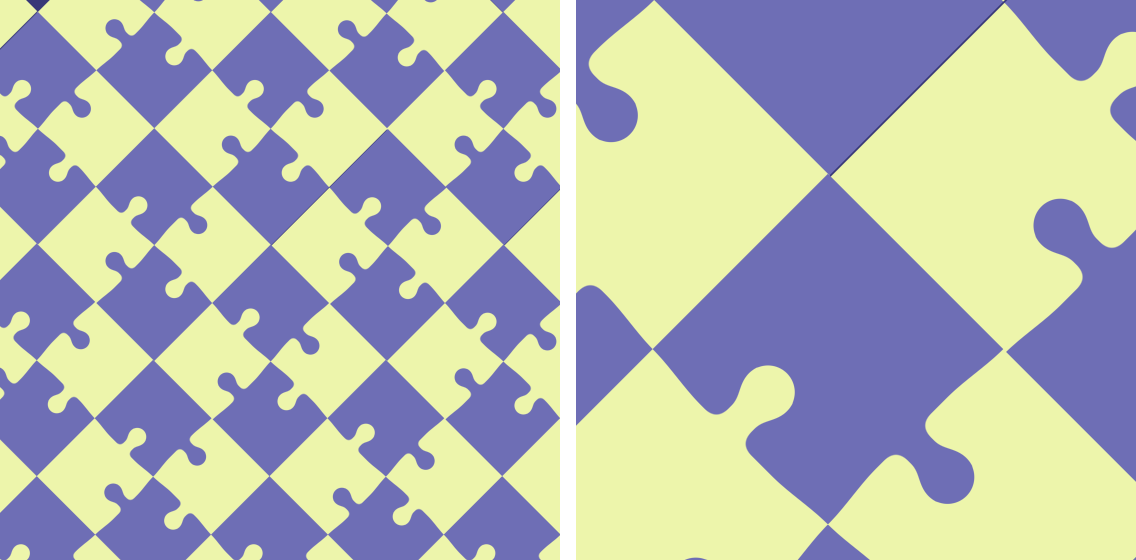
Left: the whole. Right: its middle third, enlarged.
A three.js fragment shader for this pattern:

```glsl
varying vec2 vUv;

const vec3 VIOLET = vec3(0.43, 0.43, 0.71);
const vec3 LEMON = vec3(0.93, 0.96, 0.67);
const vec3 BACKING = vec3(0.22, 0.22, 0.47);

const float PITCH = 0.2078;               // step between block columns and rows
const vec2 FIRST = vec2(0.0677, 0.0221);  // block (0, 0), measured from the top left
const float ARM = 0.1476;                 // half side of a block
const float SLIP = 0.0021;                // small misplacement of some blocks

// Joint shape, in units of ARM
const float TAB_CENTRE = 0.512;
const float TAB_SHIFT = 0.036;
const float SHOULDER = 0.022;
const float NECK = 0.066;
const float HEAD_HEIGHT = 0.206;
const float HEAD_RADIUS = 0.108;

float smoothUnion(float a, float b, float k) {
  float h = max(k - abs(a - b), 0.0) / k;
  return min(a, b) - h * h * k * 0.25;
}

// Signed distance to the piece whose tab crosses an arm; s runs along the arm.
float jointDistance(float s, float t, float centre) {
  float dip = SHOULDER * smoothstep(0.0, 0.3, s) * (1.0 - smoothstep(0.7, 1.0, s));
  float x = s - centre;
  float neck = max(abs(x) - NECK, t - HEAD_HEIGHT);
  float head = length(vec2(x, t - HEAD_HEIGHT)) - HEAD_RADIUS;
  float tab = smoothUnion(neck, head, 0.05);
  return smoothUnion(t + dip, tab, 0.07);
}

// Four interlocking pieces meeting at the block centre.
vec3 blockColour(vec2 q, float blur) {
  bool alongX = abs(q.x) > abs(q.y);
  vec2 dir = alongX ? vec2(sign(q.x), 0.0) : vec2(0.0, sign(q.y));
  float s = dot(q, dir);
  float t = dot(q, vec2(dir.y, -dir.x));
  float d = jointDistance(s, t, TAB_CENTRE + TAB_SHIFT * (dir.x - dir.y));
  float inside = 1.0 - smoothstep(-blur, blur, d);
  return mix(LEMON, VIOLET, alongX ? inside : 1.0 - inside);
}

// Misplacement of a block, right and down.
vec2 blockSlip(float col, float row) {
  if (row > 3.5 || (row > 2.5 && col < 1.5)) return vec2(-SLIP);
  if (row > 1.5 && row < 2.5 && col > 2.5) return vec2(0.8 * SLIP);
  if (row == 0.0 && col < 0.0) return vec2(-SLIP);
  if (row == 0.0 && col == 3.0) return vec2(-0.3, 0.9) * SLIP;
  return vec2(0.0);
}

void main() {
  float blur = 0.7 * fwidth(vUv.x) / ARM;
  vec2 fromTop = vec2(vUv.x, 1.0 - vUv.y);
  vec3 colour = BACKING;

  for (int j = -1; j <= 5; j++) {
    for (int i = -1; i <= 5; i++) {
      float col = float(i);
      float row = float(j);
      bool vacant = i == 0 && j == -1;
      if (vacant || mod(col + row, 2.0) < 0.5) continue;

      vec2 p = fromTop - FIRST - PITCH * vec2(col, row) - blockSlip(col, row);
      vec2 q = vec2(p.x - p.y, -p.x - p.y) * 0.70711 / ARM;
      float edge = max(abs(q.x), abs(q.y)) - 1.0;
      if (edge > blur) continue;

      // Two blocks on the lower diagonal are turned by half a turn
      bool turned = j - i == 1 && (j == 3 || j == 4);
      vec3 pieces = blockColour(turned ? -q : q, blur);
      colour = mix(colour, pieces, 1.0 - smoothstep(-blur, blur, edge));
    }
  }
  gl_FragColor = vec4(colour, 1.0);
}
```
